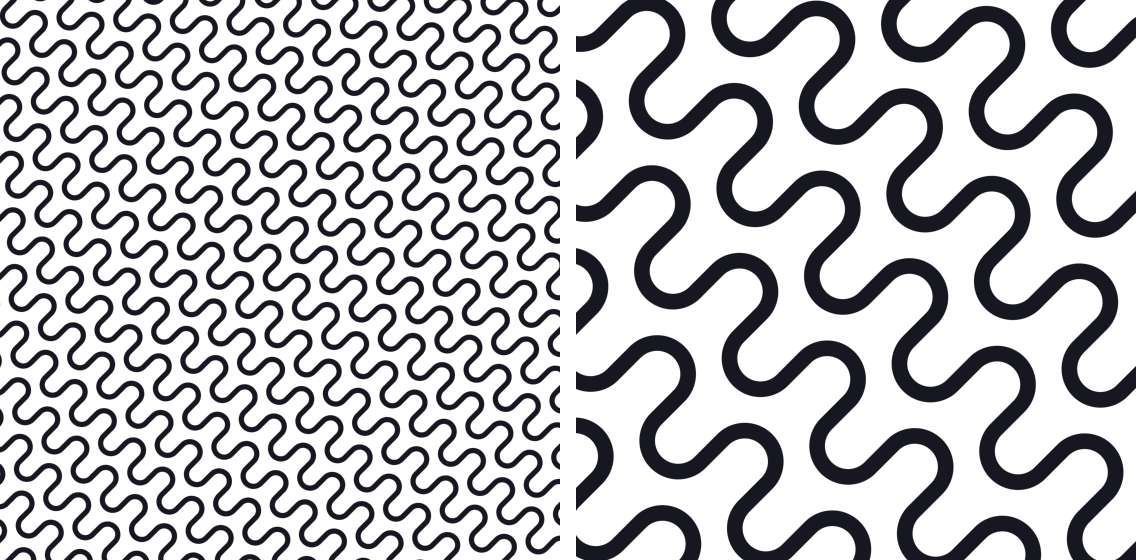
Left: the whole. Right: its middle third, enlarged.
A Shadertoy shader for this pattern:

```glsl
// Dark meandering lines with round bends, running diagonally over white.

const vec3 PAPER = vec3(1.0);
const vec3 INK = vec3(0.09, 0.09, 0.13);

const vec2 PERIOD = vec2(0.07375, 0.0693); // along a line, between lines
const vec2 BEND_CENTRE = vec2(0.3785, 0.5452); // centre of one upper bend
const float LEG_LENGTH = 0.0192;  // straight part between two bends
const float LINE_WIDTH = 0.0093;

// Turns canvas axes into (down-right, up-right) axes.
vec2 toDiagonal(vec2 p) {
    return vec2(p.x - p.y, p.x + p.y) * sqrt(0.5);
}

// Wraps p into a cell centred on zero.
vec2 repeatCentred(vec2 p, vec2 period) {
    return p - period * round(p / period);
}

// Distance to a meander of straight legs and half circles.
// An upper bend sits at p.x = 0 and the mean height is p.y = 0.
float meanderDistance(vec2 p, float period, float legLength) {
    float radius = 0.25 * period;
    float halfLeg = 0.5 * legLength;

    // Mirror about the bend, then turn the lower half onto the upper one.
    p.x = abs(p.x);
    if (p.x > radius) p = vec2(2.0 * radius - p.x, -p.y);

    if (p.y > halfLeg)
        return abs(length(p - vec2(0.0, halfLeg)) - radius);
    if (p.y < -halfLeg)
        return abs(length(p - vec2(2.0 * radius, -halfLeg)) - radius);
    return radius - p.x;
}

// Coverage of a stroke with smoothed edges.
float strokeMask(float distanceToLine, float width, float softness) {
    return 1.0 - smoothstep(-softness, softness, distanceToLine - 0.5 * width);
}

void mainImage(out vec4 fragColor, in vec2 fragCoord) {
    float pixel = 1.0 / iResolution.y;
    vec2 uv = fragCoord * pixel;

    // Rectangular grid of cells, turned by 45 degrees
    vec2 p = toDiagonal(uv - BEND_CENTRE);
    p.y += 0.5 * LEG_LENGTH;
    vec2 cell = repeatCentred(p, PERIOD);

    // Ink on paper
    float d = meanderDistance(cell, PERIOD.x, LEG_LENGTH);
    float ink = strokeMask(d, LINE_WIDTH, 0.75 * pixel);
    fragColor = vec4(mix(PAPER, INK, ink), 1.0);
}
```
